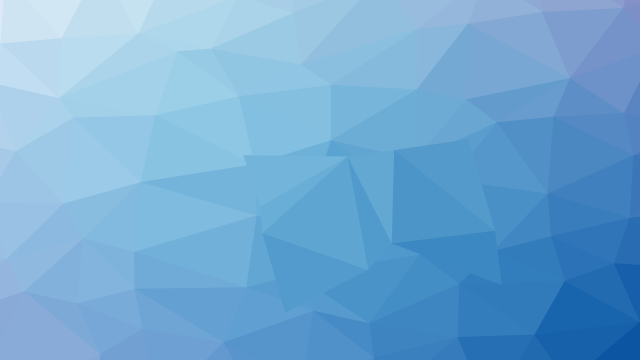
Reproduce this background procedurally as a Shadertoy shader.

```glsl
// Low-poly backdrop: flat triangles falling from pale ice blue to deep blue.
// A sheared, jittered lattice is split into facets, each tinted by a smooth
// colour field at its centroid; a fan of larger facets lies over the middle.

#define CELL vec2(0.22, 0.15)   // lattice spacing, canvas height = 1
#define SLOPE 0.13              // upward tilt of the rows
#define JITTER 0.68             // vertex scatter within a cell
#define SHADE_VARIATION 0.045   // brightness spread between facets
#define SEED vec2(17.0, 43.0)
#define CANVAS vec2(1.7778, 1.0)

vec2 hash2(vec2 p) {
    vec3 q = fract(p.xyx * vec3(0.1031, 0.1030, 0.0973));
    q += dot(q, q.yzx + 33.33);
    return fract((q.xx + q.yz) * q.zy);
}

// Quadratic curve through three colours at t = 0, 0.5 and 1
vec3 curve(vec3 a, vec3 b, vec3 c, float t) {
    return a * (1.0 - t) * (1.0 - 2.0 * t) + b * 4.0 * t * (1.0 - t) + c * t * (2.0 * t - 1.0);
}

// Colour field over the canvas
vec3 colourField(vec2 p) {
    vec2 t = clamp(p / CANVAS, 0.0, 1.0);
    vec3 low  = curve(vec3(0.55, 0.66, 0.84), vec3(0.30, 0.55, 0.78), vec3(0.02, 0.31, 0.62), t.x);
    vec3 mid  = curve(vec3(0.65, 0.79, 0.91), vec3(0.41, 0.68, 0.84), vec3(0.24, 0.47, 0.73), t.x);
    vec3 high = curve(vec3(0.86, 0.91, 0.96), vec3(0.65, 0.80, 0.90), vec3(0.53, 0.58, 0.79), t.x);
    return curve(low, mid, high, t.y);
}

float cross2(vec2 a, vec2 b) { return a.x * b.y - a.y * b.x; }

float edgeDistance(vec2 p, vec2 a, vec2 b) {
    return cross2(b - a, p - a) / length(b - a);
}

// Adds one flat triangle, weighted by its smooth coverage
void addFacet(inout vec4 sum, vec2 p, vec2 a, vec2 b, vec2 c, float shade) {
    float side = sign(cross2(b - a, c - a));
    float inside = min(side * edgeDistance(p, a, b),
                   min(side * edgeDistance(p, b, c), side * edgeDistance(p, c, a)));
    float coverage = clamp(inside * iResolution.y + 0.5, 0.0, 1.0);
    vec3 colour = colourField((a + b + c) / 3.0) + shade * vec3(1.0, 0.75, 0.45);
    sum += coverage * vec4(colour, 1.0);
}

vec2 latticeVertex(vec2 id) {
    vec2 g = (id + JITTER * (hash2(id + SEED) - 0.5)) * CELL;
    return g + vec2(0.0, SLOPE * g.x);
}

// Scattered facets across the whole canvas
vec3 mesh(vec2 p) {
    vec2 home = floor(vec2(p.x, p.y - SLOPE * p.x) / CELL);
    vec4 sum = vec4(0.0);
    for (int j = -1; j <= 1; j++)
    for (int i = -1; i <= 1; i++) {
        vec2 id = home + vec2(i, j);
        vec2 a = latticeVertex(id);
        vec2 b = latticeVertex(id + vec2(1, 0));
        vec2 c = latticeVertex(id + vec2(1, 1));
        vec2 d = latticeVertex(id + vec2(0, 1));
        vec2 shade = SHADE_VARIATION * (hash2(id + SEED.yx) - 0.5);
        // Split along the shorter diagonal
        if (distance(a, c) < distance(b, d)) {
            addFacet(sum, p, a, b, c, shade.x);
            addFacet(sum, p, a, c, d, shade.y);
        } else {
            addFacet(sum, p, a, b, d, shade.x);
            addFacet(sum, p, b, c, d, shade.y);
        }
    }
    return sum.a > 0.001 ? sum.rgb / sum.a : colourField(p);
}

// Large facets fanning out from a central peak
vec4 centralFan(vec2 p) {
    vec2 peak = vec2(0.965, 0.565), ridge = vec2(1.095, 0.583), crest = vec2(1.301, 0.613);
    vec2 west = vec2(0.729, 0.352), shelf = vec2(0.722, 0.426), brow = vec2(0.676, 0.569);
    vec2 keel = vec2(1.023, 0.250), hub = vec2(1.088, 0.324), east = vec2(1.375, 0.359);
    vec2 foot = vec2(0.792, 0.132), heel = vec2(1.394, 0.208);
    vec4 sum = vec4(0.0);
    addFacet(sum, p, peak, west, keel, 0.0);
    addFacet(sum, p, peak, keel, hub, -0.025);
    addFacet(sum, p, peak, hub, ridge, 0.015);
    addFacet(sum, p, ridge, hub, east, -0.02);
    addFacet(sum, p, ridge, crest, east, -0.01);
    addFacet(sum, p, brow, shelf, peak, 0.01);
    addFacet(sum, p, shelf, west, peak, 0.0);
    addFacet(sum, p, west, foot, keel, -0.02);
    addFacet(sum, p, hub, east, heel, -0.015);
    return sum;
}

void mainImage(out vec4 fragColor, in vec2 fragCoord) {
    vec2 p = fragCoord / iResolution.xy * CANVAS;
    vec4 fan = centralFan(p);
    vec3 colour = mesh(p) * max(1.0 - fan.a, 0.0) + fan.rgb / max(fan.a, 1.0);
    fragColor = vec4(clamp(colour, 0.0, 1.0), 1.0);
}
```
